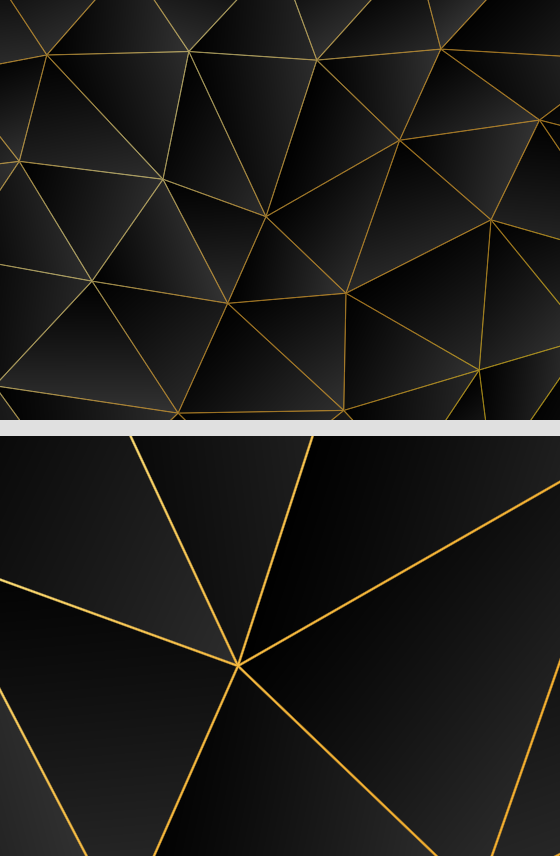
Top, the full canvas; bottom, a detail of the centre.
Write a WebGL 2 fragment shader that draws this background.

```glsl
#version 300 es
precision highp float;
// Black low-poly facets with soft shading, joined by thin gold lines.

uniform vec2 u_resolution;
out vec4 fragColor;

// First node, column spacing and row height of the lattice.
const vec2 ORIGIN = vec2(0.18, 0.875);
const vec2 SPACING = vec2(0.33, 0.26);

float hash(vec2 p) {
    return fract(sin(dot(p, vec2(127.1, 311.7))) * 43758.5453);
}

// Turn around a point at the right; a negative angle undoes a positive one.
vec2 twist(vec2 p, float angle) {
    vec2 center = vec2(0.95, 0.40);
    vec2 r = p - center;
    float turn = angle * exp(-dot(r, r) / 0.22);
    float c = cos(turn), s = sin(turn);
    return center + vec2(c * r.x - s * r.y, s * r.x + c * r.y);
}

// Jittered node of a triangular lattice.
vec2 node(vec2 id) {
    vec2 jitter = vec2(hash(id), hash(id + 37.3)) - 0.5;
    vec2 lattice = ORIGIN + SPACING * vec2(id.x + 0.5 * id.y, id.y);
    return twist(lattice + vec2(0.13, 0.10) * jitter, 0.5);
}

// Signed distance to the line a-b, positive on its left.
float edgeDistance(vec2 p, vec2 a, vec2 b) {
    vec2 along = normalize(b - a);
    return dot(p - a, vec2(-along.y, along.x));
}

// Positive inside a counter-clockwise triangle.
float insideDistance(vec2 p, vec2 a, vec2 b, vec2 c) {
    return min(edgeDistance(p, a, b), min(edgeDistance(p, b, c), edgeDistance(p, c, a)));
}

// Ramp across the triangle, mostly dark upper left to light lower right.
float facetShade(vec2 p, vec2 a, vec2 b, vec2 c, vec2 seed) {
    float angle = -0.75 + 2.2 * (hash(seed + 5.7) - 0.5);
    vec2 dir = vec2(cos(angle), sin(angle));
    vec3 ends = vec3(dot(a, dir), dot(b, dir), dot(c, dir));
    float low = min(ends.x, min(ends.y, ends.z));
    float high = max(ends.x, max(ends.y, ends.z));
    float ramp = clamp((dot(p, dir) - low) / (high - low), 0.0, 1.0);
    return mix(0.003, 0.155 + 0.05 * hash(seed + 11.9), pow(ramp, 1.15));
}

// Gold that turns pale in a diagonal band and yellow at the lower right.
vec3 lineColor(vec2 p) {
    float diagonal = p.x + 0.8 * (1.0 - p.y);
    vec3 gold = vec3(0.95, 0.68, 0.18);
    vec3 paleGold = vec3(0.98, 0.90, 0.53);
    vec3 yellow = vec3(0.94, 0.78, 0.12);
    float band = (diagonal - 0.63) / 0.33;
    vec3 color = mix(gold, yellow, smoothstep(1.5, 1.95, diagonal));
    return mix(color, paleGold, exp(-band * band));
}

void main() {
    vec2 p = gl_FragCoord.xy / u_resolution.y;

    // Find the facet that holds this point among the nearby lattice cells.
    vec2 grid = (twist(p, -0.5) - ORIGIN) / SPACING;
    vec2 cell = floor(vec2(grid.x - 0.5 * grid.y, grid.y));
    float nearest = -1.0;
    float shade = 0.0;
    for (int j = -1; j <= 1; j++) {
        for (int i = -1; i <= 1; i++) {
            vec2 id = cell + vec2(i, j);
            vec2 b = node(id + vec2(1.0, 0.0));
            vec2 c = node(id + vec2(0.0, 1.0));
            // The two triangles of a cell share the diagonal b-c.
            for (int side = 0; side < 2; side++) {
                vec2 a = node(id + float(side));
                vec2 second = side == 0 ? b : c;
                vec2 third = side == 0 ? c : b;
                float d = insideDistance(p, a, second, third);
                if (d > nearest) {
                    nearest = d;
                    shade = facetShade(p, a, second, third, id + 0.43 * float(side));
                }
            }
        }
    }

    // Thin lines over the facets, box filtered from both of their edges.
    float halfWidth = 0.00094;
    float blur = 1.3 / u_resolution.y;
    float line = clamp((halfWidth - nearest) / blur + 0.5, 0.0, 1.0)
               - clamp((-halfWidth - nearest) / blur + 0.5, 0.0, 1.0);
    fragColor = vec4(mix(vec3(shade), lineColor(p), line), 1.0);
}
```
